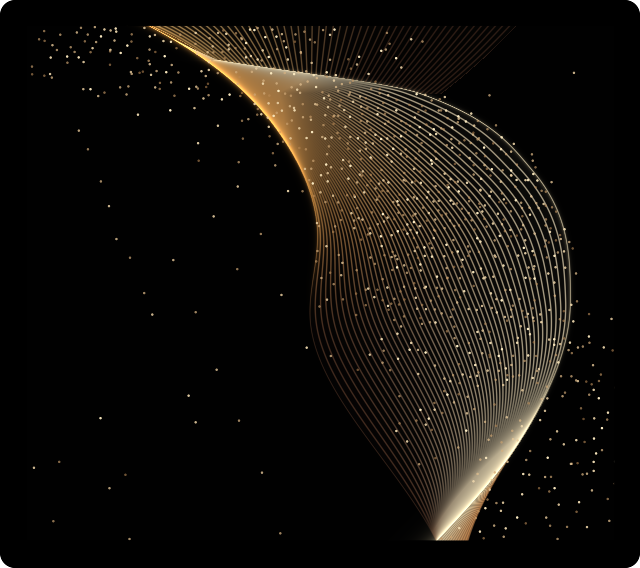
Reproduce this background procedurally as a WebGL 1 fragment shader.

```glsl
precision highp float;
// Twisting ribbon of fine golden threads with scattered sparkles on a black rounded card.

uniform vec2 u_resolution;

float hash(vec2 p) {
    return fract(sin(dot(p, vec2(127.1, 311.7))) * 43758.5453);
}

// Cubic curve x(y) between two knots given as (y, x, slope).
float hermite(float y, vec3 a, vec3 b) {
    float h = b.x - a.x;
    float t = clamp((y - a.x) / h, 0.0, 1.0);
    float s = 1.0 - t;
    return s * s * ((1.0 + 2.0 * t) * a.y + t * h * a.z)
         + t * t * ((1.0 + 2.0 * s) * b.y - s * h * b.z);
}

float leftEdge(float y) {
    vec3 a = vec3(150, 328, 0.75), b = vec3(270, 380, 0.1), c = vec3(385, 372, 0.08);
    if (y < a.x) return hermite(y, vec3(31, 178, 1.9), a);
    if (y < b.x) return hermite(y, a, b);
    if (y < c.x) return hermite(y, b, c);
    return hermite(y, c, vec3(648, 523, 0.5));
}

float rightEdge(float y) {
    vec3 b = vec3(112, 505, 2.8), c = vec3(205, 640, 0.85);
    vec3 d = vec3(360, 685, 0), e = vec3(535, 620, -0.65);
    if (y < 72.0) return hermite(y, vec3(31, 179, 1.9), vec3(72, 262, 2.5));
    if (y < b.x) return hermite(y, vec3(72, 262, 6), b);
    if (y < c.x) return hermite(y, b, c);
    if (y < d.x) return hermite(y, c, d);
    if (y < e.x) return hermite(y, d, e);
    return hermite(y, e, vec3(648, 525, -0.95));
}

// Position across the main ribbon; threads drift from left to right going down.
float ribbonCoord(vec2 p) {
    float l = leftEdge(p.y);
    float g = (p.x - l) / max(rightEdge(p.y) - l, 1.0);
    float k = exp(0.006 * (p.y - 360.0));
    return g / max(g + k * (1.0 - g), 0.02);
}

// Position across the fan of threads above the waist.
float fanCoord(vec2 p) {
    float f = (p.y - 31.0) / (39.0 + 0.15 * (p.x - 250.0));
    return (p.x - 180.0 - 70.0 * f) / (440.0 - 160.0 * f);
}

// Antialiased threads, fading to their mean coverage where they crowd together.
float threads(float u, vec2 grad, float count, float px) {
    float freq = max(length(grad) * count, 0.001);
    float d = abs(fract(u * count + 0.5) - 0.5) / freq;
    float line = 1.0 - smoothstep(0.0, 0.7 + 0.8 * px, d);
    return mix(line, min(freq * 1.4, 1.0), smoothstep(0.2, 0.5, freq));
}

// Chance of a sparkle at a place.
float sparkleDensity(vec2 p) {
    float l = leftEdge(p.y), r = rightEdge(p.y);
    if (p.x < l) {
        float d = p.y - 80.0 - 0.45 * p.x;
        return 0.5 * smoothstep(20.0, -90.0, d) * smoothstep(270.0, 50.0, p.y);
    }
    if (p.x < r) {
        float lower = smoothstep(-90.0, 130.0, p.x - 370.0 - 0.75 * (p.y - 300.0));
        return lower * mix(0.62, 0.38, smoothstep(200.0, 500.0, p.y));
    }
    if (p.y < 113.0) return 0.45 * smoothstep(560.0, 300.0, p.x);
    float rim = 0.4 * smoothstep(22.0, 0.0, p.x - r);
    return max(rim, 0.27 * smoothstep(350.0, 430.0, p.y));
}

void main() {
    float px = 768.0 / u_resolution.x;
    vec2 p = gl_FragCoord.xy / u_resolution * vec2(768, 681);
    p.y = 681.0 - p.y;
    float l = leftEdge(p.y), r = rightEdge(p.y);
    float g = clamp((p.x - l) / max(r - l, 1.0), 0.0, 1.0);
    vec3 color = vec3(0.004);

    // Main ribbon
    float inside = smoothstep(-px, px, p.x - l) * smoothstep(-px, px, r - p.x);
    float u = ribbonCoord(p);
    vec2 grad = vec2(ribbonCoord(p + vec2(0.5, 0)), ribbonCoord(p + vec2(0, 0.5))) - u;
    float low = smoothstep(180.0, 430.0, p.y);
    vec3 tint = mix(mix(vec3(0.66, 0.47, 0.25), vec3(0.27, 0.17, 0.12), low),
                    vec3(0.72, 0.67, 0.56), smoothstep(0.0, 0.95, g));
    color += inside * tint * (0.05 + 0.85 * threads(u, grad * 2.0, 50.0, px));

    // Fan above the waist
    float v = fanCoord(p);
    vec2 fanGrad = vec2(fanCoord(p + vec2(0.5, 0)), fanCoord(p + vec2(0, 0.5))) - v;
    float fan = step(0.0, v) * step(v, 1.0) * smoothstep(-px, px, p.x - r) * step(p.y, 113.0);
    vec3 fanTint = mix(vec3(0.55, 0.44, 0.27), vec3(0.16, 0.10, 0.07), smoothstep(0.0, 0.75, v));
    color += fan * fanTint * (0.06 + threads(v, fanGrad * 2.0, 52.0, px));

    // Bright rims where the ribbon turns edge-on
    float slopeL = leftEdge(p.y + 1.0) - l, slopeR = rightEdge(p.y + 1.0) - r;
    float dl = abs(p.x - l - 1.0) / length(vec2(1, slopeL));
    float dr = abs(p.x - r + 1.0) / length(vec2(1, slopeR));
    float glowL = exp(-dl / 2.5) + 0.35 * exp(-dl / 11.0) * step(l, p.x);
    color += glowL * vec3(0.58, 0.39, 0.16) * smoothstep(390.0, 110.0, p.y);
    float glowR = exp(-dr / 1.6) * 0.3
                + exp(-dr / 8.0) * 0.45 * smoothstep(420.0, 560.0, p.y) * step(p.x, r + 1.0);
    color += glowR * vec3(0.85, 0.79, 0.62) * step(72.0, p.y);

    // Folded tail at the bottom
    float tailEnd = hermite(p.y, vec3(535, 620, -0.65), vec3(648, 562, -0.3));
    float tail = smoothstep(-px, px, p.x - r) * smoothstep(-px, px, tailEnd - p.x);
    float across = clamp((p.x - r) / max(tailEnd - r, 1.0), 0.0, 1.0);
    vec3 tailTint = mix(vec3(0.83, 0.77, 0.62), vec3(0.70, 0.47, 0.27), across);
    color = mix(color, tailTint * (0.9 + 0.1 * cos(across * 75.0)), tail * step(535.0, p.y));

    // Sparkles on two jittered grids
    for (int i = 0; i < 2; i++) {
        float layer = float(i);
        vec2 q = p / 13.0 + layer * vec2(0.47, 0.61);
        vec2 cell = floor(q), seed = cell + layer * 71.0;
        vec2 jitter = 0.15 + 0.7 * vec2(hash(seed + 3.1), hash(seed + 8.7));
        vec2 center = (cell + jitter - layer * vec2(0.47, 0.61)) * 13.0;
        float lit = step(hash(seed), sparkleDensity(center));
        float dotMask = 1.0 - smoothstep(0.8, 1.3 + 0.7 * px, length(p - center));
        float shade = hash(seed + 5.3);
        vec3 sparkle = mix(vec3(0.72, 0.52, 0.31), vec3(1.0, 0.94, 0.78), shade);
        color = mix(color, sparkle, lit * dotMask * (0.55 + 0.45 * shade));
    }

    // Artwork frame, then the rounded card on white
    vec2 frame = smoothstep(-0.5 * px, 0.5 * px, vec2(352.5, 308.5) - abs(p - vec2(384.5, 339.5)));
    color = mix(vec3(0.0), color, frame.x * frame.y);
    vec2 corner = max(abs(p - vec2(384, 340.5)) - vec2(366, 322.5), 0.0);
    color = mix(color, vec3(1.0), smoothstep(-0.5 * px, 0.5 * px, length(corner) - 18.0));
    gl_FragColor = vec4(min(color, 1.0), 1.0);
}
```
